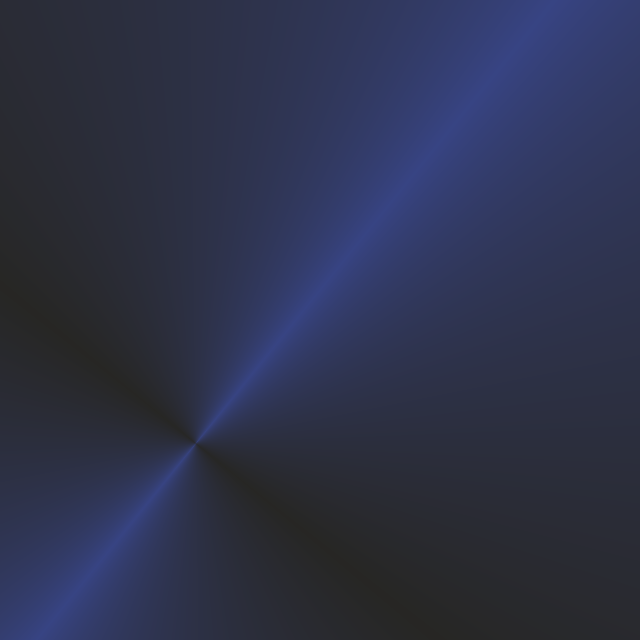
A WebGL 2 fragment shader for this background:

```glsl
#version 300 es
precision highp float;
// Two crossed beams around an off-centre pivot: a blue ray and a dark ray
// at right angles to it. The colour depends only on direction, blending by
// the ratio of the distances to the two axes.

uniform vec2 u_resolution;
out vec4 outColor;

void main() {
    vec2 uv = gl_FragCoord.xy / u_resolution;
    vec2 fromPivot = uv - vec2(0.306, 0.307);

    // Axes of the bright ray and of the dark ray across it
    float tilt = radians(51.0);
    vec2 brightAxis = vec2(cos(tilt), sin(tilt));
    vec2 darkAxis = vec2(-brightAxis.y, brightAxis.x);

    // Distances along each axis, softened very slightly at the pivot
    float along = abs(dot(fromPivot, brightAxis));
    float across = abs(dot(fromPivot, darkAxis));
    float shade = (across + 0.0004) / (across + 0.44 * along + 0.0008);

    vec3 blue = vec3(0.217, 0.266, 0.515);
    vec3 charcoal = vec3(0.152, 0.150, 0.140);
    outColor = vec4(mix(blue, charcoal, shade), 1.0);
}
```
